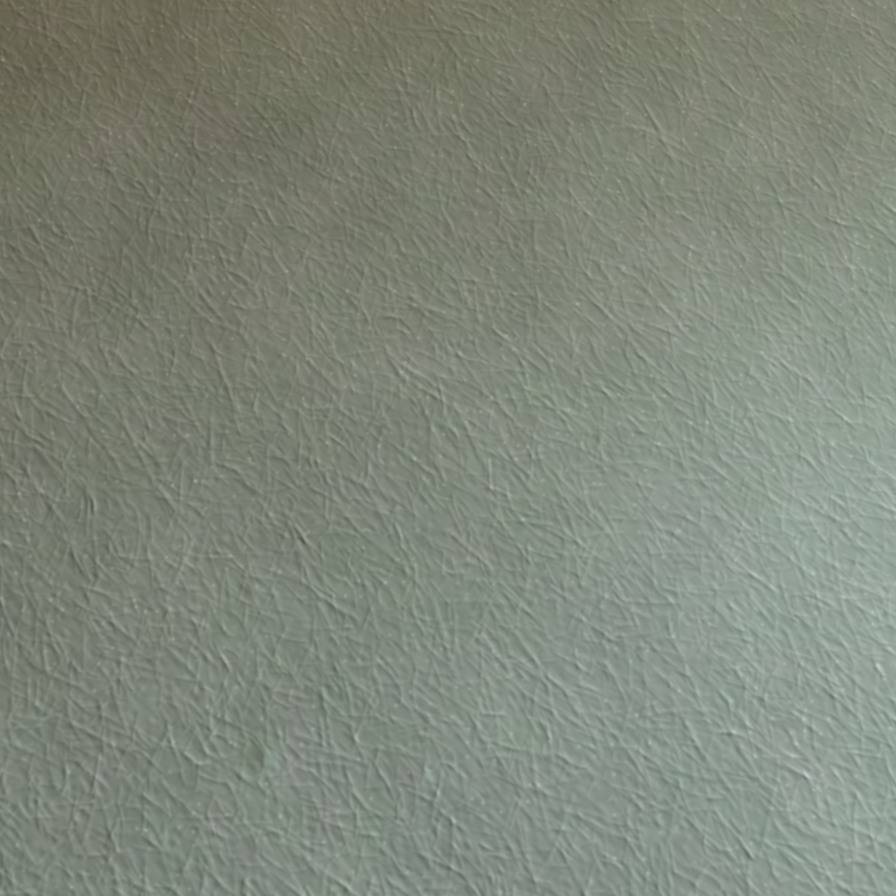
A Shadertoy shader for this texture:

```glsl
// Grey-green embossed wall covering: short, nearly straight fibres pressed into a
// matt sheet. Layers of hashed fibres are summed as lit slopes, then added to a
// soft light gradient with pebbled grain, pale specks and a few shallow dents.

#define FIBRE_LAYERS 11
#define FIBRE_WIDTH 0.0031
#define SHORT_CELL 0.026
#define LONG_CELL 0.085
#define MAIN_ANGLE -0.90
#define RELIEF 0.053
#define GRAIN 0.062
#define SPECKS 0.085
#define MOTTLE 0.026
#define LIGHT_DIR vec2(0.83, 0.56)

vec4 hash4(vec3 p) {
    vec4 q = fract(p.xyzx * vec4(0.1031, 0.1030, 0.0973, 0.1099));
    q += dot(q, q.wzxy + 33.33);
    return fract((q.xxyz + q.yzzw) * q.zywx);
}

float noise(vec2 p, float seed) {
    vec2 i = floor(p), f = fract(p);
    f = f * f * (3.0 - 2.0 * f);
    float a = hash4(vec3(i, seed)).x;
    float b = hash4(vec3(i + vec2(1, 0), seed)).x;
    float c = hash4(vec3(i + vec2(0, 1), seed)).x;
    float d = hash4(vec3(i + vec2(1, 1), seed)).x;
    return mix(mix(a, b, f.x), mix(c, d, f.x), f.y);
}

// Light caught by one slightly bent ridge; q is relative to its centre.
float fibre(vec2 q, vec4 rnd, float reach, float width) {
    float s = 2.0 * rnd.x - 1.0;
    float angle = MAIN_ANGLE + 1.57 * s * (0.55 + 0.45 * s * s);
    vec2 along = vec2(cos(angle), sin(angle));
    vec2 across = vec2(-along.y, along.x);
    float x = dot(q, along) / (reach * mix(0.30, 0.95, rnd.y));
    float bend = (rnd.z - 0.5) * 0.18 * reach;
    float t = (dot(q, across) + bend * x * x) / width;
    float ridge = exp(-t * t) * (1.0 - smoothstep(0.55, 1.0, abs(x)));
    return ridge * (2.0 * t * dot(across, LIGHT_DIR) + 0.08) * mix(0.3, 1.0, rnd.w);
}

float fibreRelief(vec2 p, float pixel) {
    float sum = 0.0;
    for (int layer = 0; layer < FIBRE_LAYERS; layer++) {
        float k = float(layer) / float(FIBRE_LAYERS - 1);
        float cell = mix(SHORT_CELL, LONG_CELL, k);
        float width = max(FIBRE_WIDTH * mix(0.85, 1.15, k), pixel);
        vec2 g = p / cell + 7.3 * float(layer);
        vec2 id = floor(g);
        for (int j = -1; j <= 1; j++)
        for (int i = -1; i <= 1; i++) {
            vec2 c = id + vec2(i, j);
            vec4 place = hash4(vec3(c + 60.0, float(layer) + 1.0));
            vec4 form = hash4(vec3(c + 160.0, float(layer) + 31.0));
            sum += fibre((g - c - place.xy) * cell, form, cell, width);
        }
    }
    return sum;
}

// Pebbled surface between the fibres, stretched along their main direction.
float pebbles(vec2 p) {
    vec2 along = vec2(cos(MAIN_ANGLE), sin(MAIN_ANGLE));
    vec2 q = vec2(dot(p, along) * 95.0, dot(p, vec2(-along.y, along.x)) * 165.0) + 300.0;
    vec2 shift = vec2(0.0, 0.45);
    return noise(q + shift, 2.0) - noise(q - shift, 2.0);
}

// Small round glints, one possible per cell.
float specks(vec2 p) {
    vec2 g = p * 60.0;
    vec2 id = floor(g);
    vec4 r = hash4(vec3(id + 90.0, 5.0));
    vec2 q = g - id - mix(vec2(0.25), vec2(0.75), r.xy);
    return exp(-dot(q, q) * 50.0) * smoothstep(0.60, 1.0, r.z);
}

// Sparse shallow dents, dark on the left and pale on the right.
float dents(vec2 uv) {
    float sum = 0.0;
    for (int i = 0; i < 4; i++) {
        vec4 r = hash4(vec3(float(i) + 3.0, 17.0, 41.0));
        vec2 q = (uv - vec2(r.x, 0.45 * r.y + 0.06)) / mix(0.007, 0.016, r.z);
        sum += q.x * exp(-dot(q, q)) * mix(0.4, 1.0, r.z);
    }
    return sum;
}

vec3 wallLight(vec2 uv) {
    vec3 bottom = mix(vec3(0.470, 0.502, 0.460), vec3(0.548, 0.602, 0.565), uv.x);
    vec3 top = mix(vec3(0.412, 0.398, 0.322), vec3(0.486, 0.500, 0.430), uv.x);
    vec2 q = (uv - vec2(1.0, 0.47)) / vec2(0.38, 0.36);
    return mix(bottom, top, pow(uv.y, 1.7)) + vec3(0.058, 0.070, 0.074) * exp(-dot(q, q));
}

void mainImage(out vec4 fragColor, in vec2 fragCoord) {
    vec2 uv = fragCoord / iResolution.xy;
    // The sheet recedes towards the top, so its pattern shrinks there.
    vec2 p = vec2((uv.x - 0.5) * (1.0 + 0.35 * uv.y), uv.y + 0.22 * uv.y * uv.y);

    float fade = mix(1.10, 0.60, uv.y);
    float relief = fibreRelief(p, 0.9 / iResolution.y) * RELIEF;
    float grain = pebbles(p) * GRAIN;
    float cloud = (noise(p * 9.0 + 40.0, 8.0) + noise(p * 30.0 + 80.0, 6.0) - 1.0) * MOTTLE;
    float tint = (noise(p * 22.0 + 70.0, 9.0) - 0.5) * MOTTLE;

    vec3 color = wallLight(uv);
    color += (relief + grain) * fade + cloud + specks(p) * SPECKS;
    color += dents(uv) * vec3(0.12, 0.16, 0.16);
    color += tint * vec3(0.5, -0.2, 0.4);
    fragColor = vec4(clamp(color, 0.0, 1.0), 1.0);
}
```
